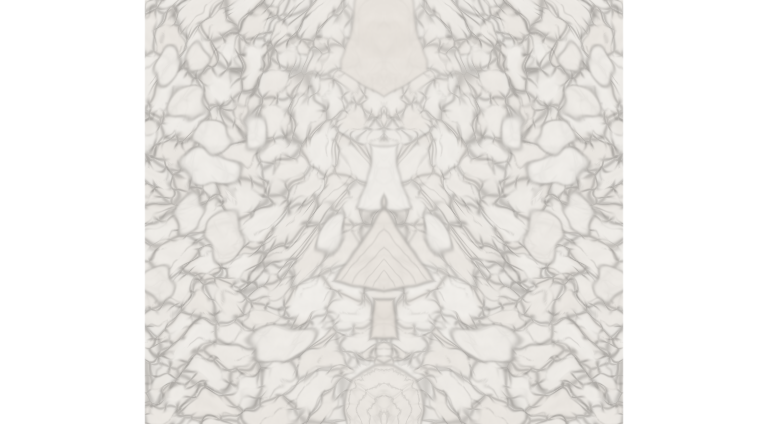
A Shadertoy shader for this texture:

```glsl
// A book-matched slab of pale breccia marble on a white ground.
// Mirrored coordinates are bent by layered sines, then cellular noise gives
// stones and rubble; large stones and a central spine of shapes lie on top.

const float SLAB_HALF_WIDTH = 0.5638;
const vec2 STONE_SIZE = vec2(0.066, 0.092);   // across and along the flow
const vec2 RUBBLE_SIZE = vec2(0.027, 0.043);
const vec3 PALE = vec3(0.937, 0.928, 0.912);
const vec3 WARM = vec3(0.895, 0.872, 0.845);
const vec3 VEIN = vec3(0.645, 0.632, 0.615);
const float VEIN_STRENGTH = 0.85;
const float STREAK_STRENGTH = 0.32;

// Leading stones: centre, then radii
const int STONE_COUNT = 11;
const vec4 STONES[STONE_COUNT] = vec4[STONE_COUNT](
    vec4(0.410, 0.605, 0.068, 0.040), vec4(0.470, 0.495, 0.030, 0.052),
    vec4(0.385, 0.450, 0.042, 0.062), vec4(0.398, 0.680, 0.040, 0.038),
    vec4(0.457, 0.752, 0.044, 0.038), vec4(0.297, 0.700, 0.026, 0.046),
    vec4(0.235, 0.196, 0.076, 0.046), vec4(0.434, 0.853, 0.026, 0.034),
    vec4(0.505, 0.840, 0.030, 0.045), vec4(0.528, 0.326, 0.036, 0.040),
    vec4(0.125, 0.435, 0.030, 0.046));

vec2 hash2(vec2 p) {
    vec3 h = fract(p.xyx * vec3(0.1031, 0.1030, 0.0973));
    h += dot(h, h.yzx + 33.33);
    return fract((h.xx + h.yz) * h.zy);
}

// Fold space with sines of rising frequency
vec2 warp(vec2 p) {
    float amp = 0.020, freq = 12.0;
    for (int i = 0; i < 5; i++) {
        p += amp * sin(freq * p.yx + vec2(1.3, 4.1) * float(i + 1));
        p += 0.4 * amp * sin(freq * 0.8 * (p.xy + p.yx * vec2(1.0, -1.0)));
        amp *= 0.53;
        freq *= 1.85;
    }
    return p;
}

// Smooth patches, 0 to 1
float patches(vec2 p) {
    float sum = 0.0, amp = 0.28;
    for (int i = 0; i < 4; i++) {
        sum += amp * sin(p.x + 1.7 * sin(p.y)) * cos(p.y - float(i));
        p = mat2(1.4, 1.2, -1.2, 1.4) * p + 2.3;
        amp *= 0.6;
    }
    return clamp(0.5 + sum, 0.0, 1.0);
}

// Cellular noise: x is the gap to the border, y is the cell's random value
vec2 cells(vec2 p) {
    vec2 base = floor(p);
    float near = 9.0, second = 9.0, id = 0.0;
    for (int j = -1; j <= 1; j++)
    for (int i = -1; i <= 1; i++) {
        vec2 cell = base + vec2(i, j);
        vec2 rnd = hash2(cell + 40.0);
        float d = length(cell + 0.1 + 0.8 * rnd - p);
        if (d < near) { second = near; near = d; id = fract(rnd.x * 7.0 + rnd.y); }
        else second = min(second, d);
    }
    return vec2(second - near, id);
}

float line(float d, float width) { return exp(-d * d / (width * width)); }

// Lay a shape over the marble, with a grey rim
void lay(inout vec3 col, float d, vec3 tint, float cover, float rim) {
    col = mix(col, tint, cover * smoothstep(0.004, -0.004, d));
    col = mix(col, VEIN, rim * line(d, 0.0045));
}

vec3 marble(vec2 m) {
    vec2 q = warp(m);
    vec2 soft = mix(m, q, 0.55);
    float cloud = patches(m * 13.0 + 1.0);
    float mottle = patches(q * 60.0);

    // Flow falls steeply at the top and flattens towards the foot
    vec2 flow = vec2(q.x * (0.5 + 0.4 * q.y) + q.y * (0.75 - 0.25 * q.y),
                     0.6 * q.x - 0.8 * q.y);
    vec2 big = cells(flow / STONE_SIZE);
    vec2 small = cells(flow / RUBBLE_SIZE + 7.0);

    // Breccia: stones, rubble in the gaps, thin streaks
    float rubble = 1.0 - smoothstep(0.08, 0.5, big.x + 0.5 * (cloud - 0.45));
    float vein = max(0.6 * line(big.x, 0.10), rubble * 0.75 * line(small.x, 0.19));
    float wave = abs(sin(flow.x * 62.0 + 4.0 * cloud));
    vein += STREAK_STRENGTH * line(wave, 0.22) * smoothstep(0.35, 0.7, mottle + 0.25 * rubble);
    vein += 0.16 * rubble * mottle;
    vein *= mix(0.72, 1.0, smoothstep(0.05, 0.28, m.x));
    vec3 col = mix(PALE, WARM, 0.55 * mix(big.y, small.y, rubble));
    col = mix(col, VEIN, VEIN_STRENGTH * clamp(vein, 0.0, 1.0));

    // Leading stones
    for (int i = 0; i < STONE_COUNT; i++) {
        vec4 s = STONES[i];
        vec2 r = (soft - s.xy) / s.zw;
        float d = (length(r) - 1.0 + 0.12 * sin(3.0 * r.x + 4.0 * r.y + float(i)))
                  * min(s.z, s.w);
        vec3 tint = mix(PALE, WARM, 0.4 * fract(float(i) * 0.41));
        lay(col, d, tint, 0.88, 0.28 + 0.3 * mottle);
    }

    // Spine: crown, spire, chevron wedge, small column and foot arch
    float x = mix(m.x, q.x, 0.35), y = mix(m.y, q.y, 0.35);
    float crown = max(x - mix(0.068, 0.098, smoothstep(0.94, 0.85, y)), 0.775 + 0.5 * x - y);
    lay(col, crown, mix(WARM, PALE, 0.25), 0.9, 0.25);
    lay(col, max(abs(y - 0.905) - 0.04, x - 0.055), WARM, 0.4, 0.0);
    float spire = max(x - mix(0.066, 0.028, smoothstep(0.50, 0.65, y)), abs(y - 0.575) - 0.075);
    lay(col, spire, PALE, 0.9, 0.3);
    float wedge = max((x - 0.58 * (0.515 - y)) * 0.86, 0.31 + 0.2 * x - y);
    lay(col, wedge, mix(WARM, PALE, 0.3), 0.9, 0.45);
    float chevron = line(sin(70.0 * (y + 1.5 * x) + 3.0 * cloud), 0.3);
    col = mix(col, VEIN, 0.2 * chevron * smoothstep(0.0, -0.01, wedge));
    lay(col, length(vec2(x, (y - 0.52) * 0.7)) - 0.012, WARM, 0.6, 0.5);
    lay(col, max(x - 0.02 - 0.15 * (0.29 - y), abs(y - 0.245) - 0.045), WARM, 0.8, 0.5);
    float arch = length(vec2(x * 1.35, y)) - 0.14;
    lay(col, arch, mix(WARM, PALE, 0.45), 0.75, 0.4);
    col = mix(col, VEIN, 0.25 * line(sin(arch * 95.0 + 2.0 * mottle), 0.3)
                         * smoothstep(0.0, -0.01, arch));
    return col + 0.022 * (mottle - 0.5);
}

void mainImage(out vec4 fragColor, in vec2 fragCoord) {
    float pixel = 1.0 / iResolution.y;
    vec2 p = fragCoord * pixel;
    vec2 m = vec2(abs(p.x - 0.5 * iResolution.x * pixel), p.y);
    float slab = smoothstep(pixel, -pixel, m.x - SLAB_HALF_WIDTH);
    fragColor = vec4(mix(vec3(1.0), marble(m), slab), 1.0);
}
```
